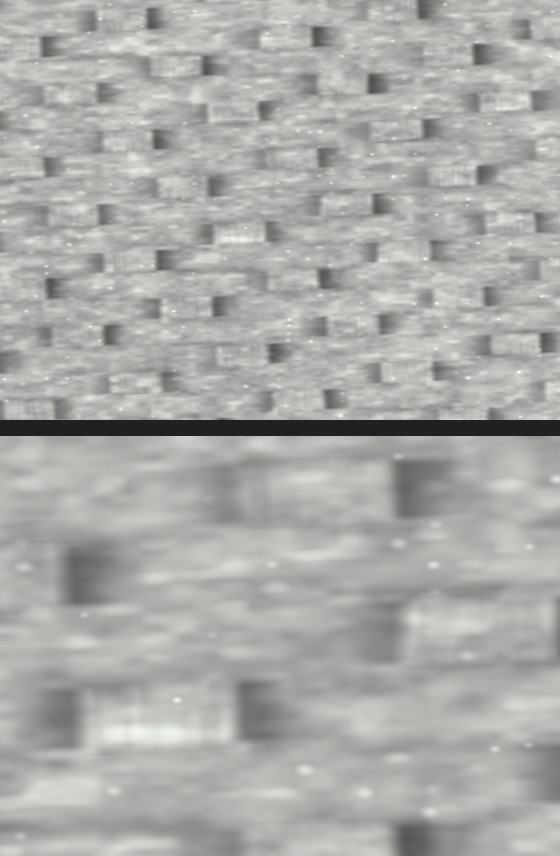
Top: the whole. Bottom: its middle third, enlarged.
A Shadertoy shader for this texture:

```glsl
const vec2 ORIGIN = vec2(0.690, 0.622);      // centre of one raised crossing
const vec2 WARP_STEP = vec2(0.1293, 0.0049); // one column to the right
const vec2 WEFT_STEP = vec2(0.0023, -0.0576); // one row down
const float REPEAT = 5.0;       // threads per satin repeat
const float ROW_SHIFT = 3.0;    // columns the crossing moves per row
const float HALF_WIDTH = 0.47;  // half width of a crossing, in columns
const float GAP_FADE = 0.34;    // length of the shadow beside it
const vec2 GAP_DEPTH = vec2(0.20, 0.33); // left and right shadow
const float GAP_VARIATION = 0.13;
const float BASE_LIGHT = 0.712;
const float SEAM_DEPTH = 0.07;
const float GLINT_SHARE = 0.07;
const vec2 GLINT_GRID = vec2(40.0, 56.0);
const vec3 FIBRE_TINT = vec3(0.985, 1.0, 0.976);

float hash(vec2 p) {
    vec3 q = fract(p.xyx * vec3(0.1031, 0.1030, 0.0973));
    q += dot(q, q.yzx + 33.33);
    return fract((q.x + q.y) * q.z);
}

float noise(vec2 p) {
    vec2 i = floor(p), f = fract(p);
    f = f * f * (3.0 - 2.0 * f);
    return mix(mix(hash(i), hash(i + vec2(1, 0)), f.x),
               mix(hash(i + vec2(0, 1)), hash(i + vec2(1, 1)), f.x), f.y);
}

// Canvas position to (column, row) thread coordinates
vec2 threadCoords(vec2 p) {
    return inverse(mat2(WARP_STEP, WEFT_STEP)) * (p - ORIGIN);
}

// Small bright flecks, at most one per grid cell
float glints(vec2 p) {
    vec2 g = p * GLINT_GRID, cell = floor(g);
    vec2 centre = 0.38 + 0.24 * vec2(hash(cell + 17.0), hash(cell + 43.0));
    float size = mix(0.2, 0.38, hash(cell + 71.0));
    float r = length((fract(g) - centre) * vec2(0.9, 1.0));
    float lit = step(1.0 - GLINT_SHARE, hash(cell + 5.0));
    return lit * mix(0.06, 0.24, hash(cell + 91.0)) * smoothstep(size, 0.0, r);
}

void mainImage(out vec4 fragColor, in vec2 fragCoord) {
    vec2 p = fragCoord / iResolution.y;
    vec2 t = threadCoords(p);
    vec2 grain = t * vec2(length(WARP_STEP), length(WEFT_STEP)); // follows the weft
    t += 0.08 * (vec2(noise(p * 9.0), noise(p * vec2(9.0, 11.0) + 30.0)) - 0.5);

    // Nearest raised crossing in this row
    float row = floor(t.y + 0.5);
    float across = abs(t.y - row);
    float du = mod(t.x - ROW_SHIFT * row + 0.5 * REPEAT, REPEAT) - 0.5 * REPEAT;
    float column = floor(t.x - du + 0.5);
    du += 0.05 * (hash(vec2(column, row) + 11.0) - 0.5);
    float outside = abs(du) - HALF_WIDTH;
    float crossing = smoothstep(0.08, -0.08, outside);

    // Shadow where the weft dips under, sharp on the crossing's side
    float side = du < 0.0 ? 0.0 : 1.0;
    float depth = mix(GAP_DEPTH.x, GAP_DEPTH.y, side)
                + GAP_VARIATION * (hash(vec2(2.0 * column + side, row) + 57.0) - 0.5);
    float fade = max(outside, 0.0) / GAP_FADE;
    float gap = (1.0 - crossing) * exp(-fade * fade);
    gap *= smoothstep(0.5, 0.33, across);

    // Fibre mottling, drawn out along the weft
    float fibre = 0.16 * (noise(grain * vec2(19.0, 58.0) + 50.0) - 0.5)
                + 0.10 * (noise(grain * vec2(48.0, 125.0) + 90.0) - 0.5)
                + 0.03 * (noise(grain * vec2(100.0, 210.0) + 210.0) - 0.5)
                + 0.06 * (noise(p * 4.0 + 3.0) - 0.5);
    float sheen = 0.11 * smoothstep(0.55, 1.0, noise(grain * vec2(32.0, 80.0) + 137.0));

    // Upright strands on the crossing
    float strands = 0.06 * (noise(t * vec2(17.0, 1.6) + 80.0) - 0.5) + 0.015;
    strands *= crossing * smoothstep(0.5, 0.38, across);

    // Uneven seams between rows, deeper along a crossing
    float seam = SEAM_DEPTH * smoothstep(0.28, 0.5, across) * (1.0 + 0.5 * crossing)
               * (0.15 + noise(grain * vec2(11.0, 34.0) + 60.0));

    float light = BASE_LIGHT + (fibre + sheen) * (1.0 - 0.6 * gap) - seam;
    light += strands + glints(p) * (1.0 - gap);
    light -= gap * depth;

    fragColor = vec4(clamp(light * FIBRE_TINT, 0.0, 1.0), 1.0);
}
```
